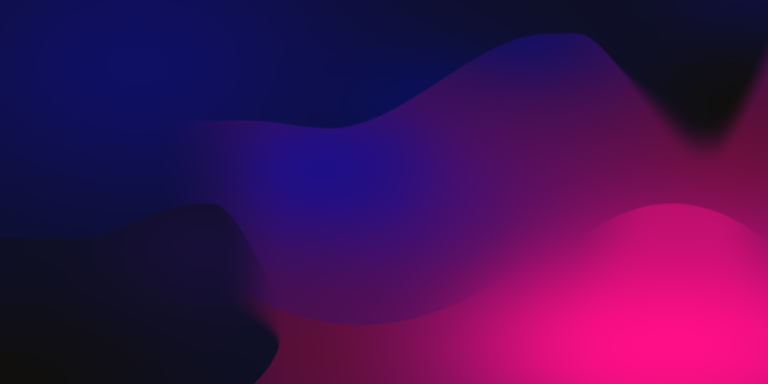
This background is drawn by a Shadertoy shader. Its source:

```glsl
// Soft elliptical falloff, 1 at the centre
float glow(vec2 p, vec2 centre, vec2 radius) {
    vec2 d = (p - centre) / radius;
    return exp(-dot(d, d));
}

// 1 below the edge, fading to 0 over the given softness above it
float below(float y, float edge, float softness) {
    return 1.0 - smoothstep(edge, edge + softness, y);
}

// Navy backdrop with dark upper right
vec3 nightColor(vec2 p) {
    vec3 c = vec3(0.055, 0.06, 0.14);
    c = mix(c, vec3(0.06, 0.06, 0.39), glow(p, vec2(0.36, 0.83), vec2(0.64, 0.42)));
    c = mix(c, vec3(0.04, 0.06, 0.36), 0.9 * glow(p, vec2(1.12, 0.73), vec2(0.3, 0.16)));
    c = mix(c, vec3(0.06, 0.06, 0.23), glow(p, vec2(1.95, 1.02), vec2(0.22, 0.15)));
    return mix(c, vec3(0.065, 0.06, 0.05), glow(p, vec2(1.93, 0.72), vec2(0.22, 0.16)));
}

// Plum wave, lit blue at its crest and pink from the lower right
vec3 waveColor(vec2 p) {
    vec3 c = vec3(0.27, 0.06, 0.29);
    c = mix(c, vec3(0.08, 0.06, 0.38), glow(p, vec2(1.36, 0.92), vec2(0.32, 0.18)));
    c = mix(c, vec3(0.3, 0.06, 0.19), glow(p, vec2(0.82, 0.08), vec2(0.28, 0.2)));
    c = mix(c, vec3(0.32, 0.06, 0.19), glow(p, vec2(1.95, 0.6), vec2(0.3, 0.2)));
    return mix(c, vec3(0.9, 0.06, 0.5), glow(p, vec2(1.75, 0.1), vec2(0.6, 0.38)));
}

void mainImage(out vec4 fragColor, in vec2 fragCoord) {
    vec2 p = fragCoord / iResolution.xy * vec2(2.0, 1.0);
    float crisp = 1.5 / iResolution.y;
    vec3 color = nightColor(p);
    vec3 wave = waveColor(p);

    // Violet bowl inside the wave
    float bowlEdge = 0.154 + 0.9 * pow(abs(p.x - 0.94), 2.0);
    float bowl = smoothstep(bowlEdge - crisp, bowlEdge + crisp, p.y);
    bowl *= 1.0 - smoothstep(1.0, 1.4, p.x);
    wave = mix(wave, vec3(0.25, 0.06, 0.36), 0.55 * bowl * below(p.y, 0.45, 0.25));
    wave = mix(wave, vec3(0.3, 0.06, 0.44), 0.8 * glow(p, vec2(1.15, 0.49), vec2(0.28, 0.2)));
    wave = mix(wave, vec3(0.12, 0.06, 0.53), bowl * glow(p, vec2(0.84, 0.56), vec2(0.36, 0.2)));

    // Wave outline: crisp crest, blurred right-hand valley
    float crest = 0.662 + 0.02 * (1.0 - smoothstep(0.65, 0.86, p.x))
        + 0.247 * smoothstep(0.86, 1.43, p.x)
        - 0.344 * smoothstep(1.5, 1.83, p.x)
        + 0.35 * smoothstep(1.85, 2.1, p.x);
    float crestBlur = mix(2.0 * crisp, 0.13, smoothstep(1.58, 1.76, p.x));
    color = mix(color, wave, below(p.y, crest, crestBlur) * smoothstep(0.4, 0.75, p.x));

    // Pink hill and its hot core
    float hillEdge = 0.466 - 1.6 * pow(p.x - 1.75, 2.0);
    float hill = below(p.y, hillEdge, 2.0 * crisp);
    hill *= smoothstep(1.48, 1.72, p.x) * (1.0 - smoothstep(1.86, 2.04, p.x));
    color = mix(color, vec3(0.82, 0.06, 0.46), 0.7 * hill);
    color = mix(color, vec3(1.0, 0.06, 0.53), glow(p, vec2(1.75, 0.1), vec2(0.42, 0.17)));

    // Dark mound at the lower left
    vec3 mound = mix(vec3(0.055, 0.06, 0.15), vec3(0.09, 0.06, 0.22),
        glow(p, vec2(0.52, 0.34), vec2(0.25, 0.18)));
    mound = mix(mound, vec3(0.065, 0.06, 0.05), glow(p, vec2(0.0), vec2(0.45, 0.22)));
    float moundTop = 0.375 + 0.091 * smoothstep(0.2, 0.52, p.x)
        - 0.3 * smoothstep(0.55, 0.8, p.x);
    float moundSide = 0.737 - 3.7 * pow(min(p.y - 0.14, 0.0), 2.0);
    float sideBlur = mix(2.0 * crisp, 0.18, smoothstep(0.09, 0.24, p.y));
    float moundMask = below(p.y, moundTop, 2.0 * crisp)
        * below(p.x, moundSide - sideBlur, sideBlur);
    color = mix(color, mound, moundMask);

    fragColor = vec4(color, 1.0);
}
```
